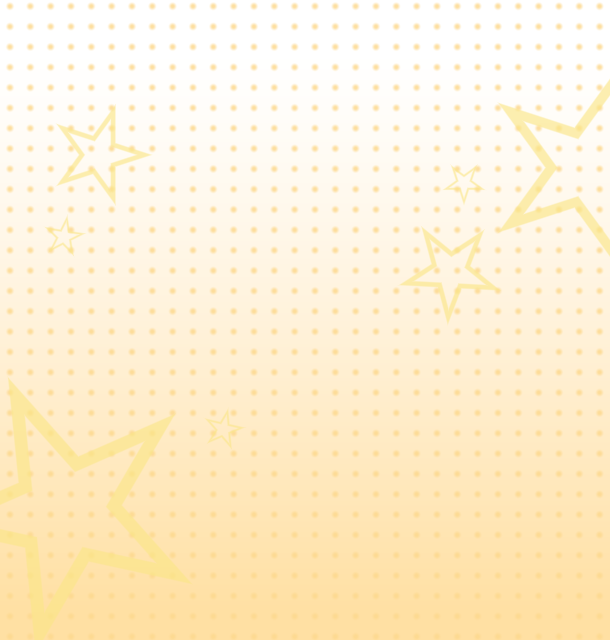
Reproduce this background procedurally as a Shadertoy shader.

```glsl
// A warm cream backdrop: a white-to-apricot vertical gradient under a grid of
// soft dots, with translucent yellow outlined five-pointed stars on top.
// Each star folds the plane into one half-arm, so its edge is a single line.

const float ARM = 1.2566371; // angle between neighbouring star tips

// Signed distance to the edge line of a star; negative inside.
float starEdge(vec2 p, float radius, float turn) {
    float a = abs(mod(atan(p.y, p.x) - turn + 0.5 * ARM, ARM) - 0.5 * ARM);
    return length(p) * cos(ARM - a) - radius * cos(ARM);
}

vec3 backdrop(float depth) {
    vec3 cream = vec3(1.0, 0.945, 0.845);
    vec3 apricot = vec3(1.0, 0.877, 0.638);
    float upper = pow(clamp((depth - 0.08) / 0.45, 0.0, 1.0), 1.2);
    float lower = clamp((depth - 0.53) / 0.43, 0.0, 1.0);
    return mix(mix(vec3(1.0), cream, upper), apricot, lower);
}

float dotGrid(vec2 p) {
    const float spacing = 0.03177;
    vec2 cell = (p - vec2(0.0156, 0.9902)) / spacing;
    vec2 offset = (fract(cell + 0.5) - 0.5) * spacing;
    return smoothstep(0.0076, 0.001, length(offset));
}

float starOutlines(vec2 p, float pixel) {
    // Centre, radius and rotation
    vec4 stars[7] = vec4[7](
        vec4(0.104, 0.202, 0.227, 0.728),
        vec4(0.918, 0.738, 0.172, 0.0),
        vec4(0.155, 0.758, 0.082, 0.0),
        vec4(0.704, 0.576, 0.083, 0.89),
        vec4(0.725, 0.714, 0.034, 0.942),
        vec4(0.100, 0.630, 0.033, 0.157),
        vec4(0.349, 0.329, 0.033, 0.087));
    float cover = 0.0;
    for (int i = 0; i < 7; i++) {
        vec4 star = stars[i];
        float halfWidth = 0.044 * star.z;
        float d = starEdge(p - star.xy, star.z, star.w);
        float band = abs(d + halfWidth) - halfWidth;
        cover = max(cover, smoothstep(pixel, -pixel, band));
    }
    return cover;
}

void mainImage(out vec4 fragColor, in vec2 fragCoord) {
    vec2 p = fragCoord / iResolution.y;
    vec3 color = backdrop(1.0 - p.y);
    color = mix(color, vec3(0.99, 0.85, 0.56), 0.85 * dotGrid(p));
    float stars = starOutlines(p, 1.0 / iResolution.y);
    color = mix(color, vec3(0.98, 0.90, 0.53), 0.65 * stars);
    fragColor = vec4(color, 1.0);
}
```
